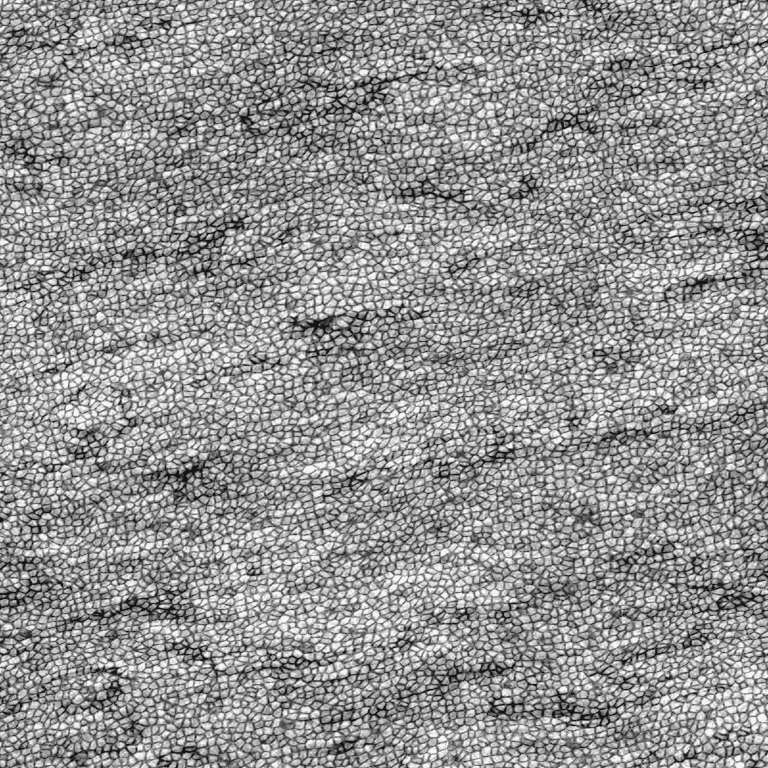
Give the GLSL for this texture, as a three.js fragment shader.

```glsl
varying vec2 vUv;

const vec2 GRAIN_CELLS = vec2(86.0, 108.0);
const float GRAIN_JITTER = 0.85;
const float GRAIN_STRETCH = 1.35;
const float GAP_SOFTNESS = 0.5;
const float TILT = 0.2;
const float WARP_SCALE = 6.0;
const float WARP_AMOUNT = 0.022;
const vec2 CRACK_SCALE = vec2(9.0, 25.0);
const float CRACK_WIDTH = 0.065;
const float CRACK_DEPTH = 0.32;
const vec2 RELIEF_SCALE = vec2(16.0, 40.0);
const float RELIEF_STEP = 0.3;
const float RELIEF_STRENGTH = 0.5;
const vec2 PATCH_SCALE = vec2(5.0, 9.0);
const float PATCH_STRENGTH = 0.28;
const float FIBRE_SCALE = 400.0;
const float FIBRE_STRENGTH = 0.34;
const float GAP_TONE = 0.375;
const float GRAIN_GAIN = 0.44;
const float GRAIN_VARIATION = 0.17;
const float TOP_LIGHT = 0.13;

float hash(vec2 p) {
  return fract(sin(dot(p, vec2(127.1, 311.7))) * 43758.5453);
}

vec2 hash2(vec2 p) {
  return vec2(hash(p), hash(p + 57.3));
}

float noise(vec2 p) {
  vec2 i = floor(p);
  vec2 f = fract(p);
  f = f * f * (3.0 - 2.0 * f);
  float low = mix(hash(i), hash(i + vec2(1.0, 0.0)), f.x);
  float high = mix(hash(i + vec2(0.0, 1.0)), hash(i + vec2(1.0, 1.0)), f.x);
  return mix(low, high, f.y);
}

float fbm(vec2 p) {
  float sum = 0.0;
  float weight = 0.533;
  for (int i = 0; i < 4; i++) {
    sum += weight * noise(p);
    p = p * 2.03 + 17.7;
    weight *= 0.5;
  }
  return sum;
}

// Tilted and gently bent coordinates that the pile follows
vec2 flow(vec2 uv) {
  vec2 along = vec2(cos(TILT), sin(TILT));
  vec2 bend = vec2(noise(uv * WARP_SCALE), noise(uv * WARP_SCALE + 31.4)) - 0.5;
  vec2 p = uv + WARP_AMOUNT * bend;
  return vec2(dot(p, along), dot(p, vec2(-along.y, along.x))) + 1.0;
}

// Rounded tufts: x = height, y = random tone, z = offset above the centre
vec3 tufts(vec2 p) {
  vec2 cell = floor(p);
  float nearest = 8.0;
  float second = 8.0;
  float tone = 0.0;
  float above = 0.0;
  for (int y = -1; y <= 1; y++) {
    for (int x = -1; x <= 1; x++) {
      vec2 id = cell + vec2(float(x), float(y));
      vec2 centre = id + 0.5 + GRAIN_JITTER * (hash2(id) - 0.5);
      vec2 d = p - centre;
      float angle = 1.6 * (hash(id + 9.2) - 0.3);
      float c = cos(angle);
      float s = sin(angle);
      vec2 turned = vec2(c * d.x + s * d.y, c * d.y - s * d.x);
      float dist = length(turned * vec2(1.0, GRAIN_STRETCH));
      if (dist < nearest) {
        second = nearest;
        nearest = dist;
        tone = hash(id + 23.6);
        above = d.y;
      } else {
        second = min(second, dist);
      }
    }
  }
  float dome = 1.0 - 0.4 * min(nearest * nearest, 1.0);
  return vec3(smoothstep(0.0, GAP_SOFTNESS, second - nearest) * dome, tone, above);
}

void main() {
  vec2 p = flow(vUv);
  vec3 tuft = tufts(p * GRAIN_CELLS);

  // Broken furrows between clumps of tufts
  float ridge = abs(fbm(p * CRACK_SCALE) - 0.5);
  float broken = smoothstep(0.38, 0.62, noise(p * CRACK_SCALE * 0.8 + 5.5));
  float crack = (1.0 - smoothstep(0.0, CRACK_WIDTH, ridge)) * broken;

  // Uneven pile height, lit from above
  vec2 r = p * RELIEF_SCALE;
  float relief = fbm(r) - fbm(r + vec2(0.0, RELIEF_STEP));
  float patches = fbm(p * PATCH_SCALE + 3.1) - 0.5;

  // Fine fibre speckle
  float fibre = noise(vUv * FIBRE_SCALE) - 0.5;

  float shade = GAP_TONE + GRAIN_GAIN * tuft.x;
  shade += GRAIN_VARIATION * (tuft.y - 0.5) + TOP_LIGHT * tuft.z;
  shade += RELIEF_STRENGTH * relief + PATCH_STRENGTH * patches;
  shade += FIBRE_STRENGTH * fibre;
  shade -= CRACK_DEPTH * crack * (1.0 - 0.4 * tuft.x);
  gl_FragColor = vec4(vec3(clamp(shade, 0.08, 0.96)), 1.0);
}
```
